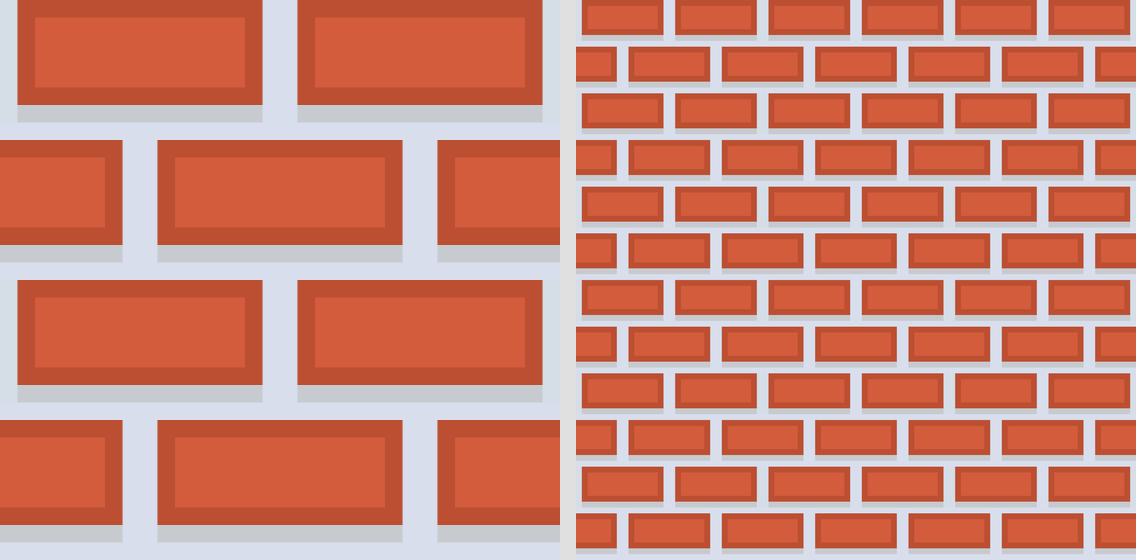
Left: one tile. Right: repeated 3 by 3.
Write a Shadertoy shader that draws this pattern.

```glsl
// Flat running-bond brick wall: two bricks across, four courses down.
// Each brick is a box with a darker rim and a grey shadow below it, laid
// out on a 32-unit grid whose whole repeats wrap at every canvas edge.

const float GRID = 32.0;              // units across the canvas
const vec2 CELL = vec2(16.0, 8.0);    // one brick with its mortar
const float RIM = 1.0;                // rim, shadow and half-joint width

const vec3 FACE = vec3(0.824, 0.361, 0.230);
const vec3 EDGE = vec3(0.737, 0.310, 0.196);
const vec3 SHADOW = vec3(0.780, 0.794, 0.808);
const vec3 MORTAR = vec3(0.848, 0.871, 0.925);
const vec3 PALE_JOINT = vec3(0.836, 0.866, 0.902);

// Smoothed coverage of the rectangle from lo to hi; px is a pixel in units.
float boxMask(vec2 p, vec2 lo, vec2 hi, vec2 px) {
    vec2 inside = min(p - lo, hi - p);
    vec2 cover = clamp(inside / px + 0.5, 0.0, 1.0);
    return cover.x * cover.y;
}

// Shadow first, then the rim, then the face, all in cell coordinates.
vec3 paintBrick(vec3 ground, vec2 p, vec2 px) {
    vec2 lo = vec2(RIM, 0.0);
    vec2 hi = vec2(CELL.x - RIM, CELL.y - 2.0 * RIM);
    vec3 color = mix(ground, SHADOW, boxMask(p, lo, hi + vec2(0.0, RIM), px));
    color = mix(color, EDGE, boxMask(p, lo, hi, px));
    return mix(color, FACE, boxMask(p, lo + RIM, hi - RIM, px));
}

void mainImage(out vec4 fragColor, in vec2 fragCoord) {
    vec2 uv = fragCoord / iResolution.xy;
    vec2 px = GRID / iResolution.xy;
    vec2 p = GRID * vec2(uv.x, 1.0 - uv.y);   // y runs downward

    // Split courses inside the mortar so both brick edges are smoothed
    float lift = 0.5 * RIM;
    float course = floor((p.y + lift) / CELL.y);
    float odd = mod(course, 2.0);
    vec2 local = vec2(mod(p.x - odd * 0.5 * CELL.x, CELL.x),
                      mod(p.y + lift, CELL.y) - lift);

    // Upright joints on the wrap line of alternate courses are a touch paler
    vec2 joint = vec2(mod(p.x + 0.5 * GRID, GRID) - 0.5 * GRID, local.y);
    float pale = (1.0 - odd) * boxMask(joint, vec2(-RIM, 0.0), vec2(RIM, CELL.y - RIM), px);
    vec3 ground = mix(MORTAR, PALE_JOINT, pale);

    fragColor = vec4(paintBrick(ground, local, px), 1.0);
}
```
